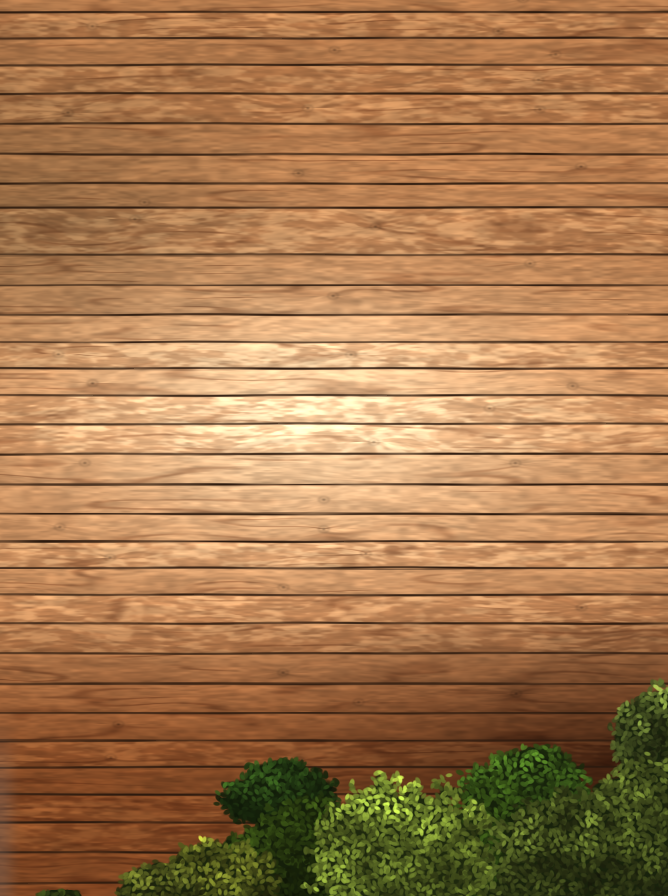
Reproduce this texture procedurally as a Shadertoy shader.

```glsl
const float PITCH = 0.03178;        // plank height
const float FIRST_SEAM = 0.2839;    // seam under the one wide plank
const float WIDE_EXTRA = 0.0192;    // added height of the wide plank
const float SEAM_WIDTH = 0.0003;
const float SEAM_SOFTNESS = 0.0018;
const float GRAIN_CONTRAST = 0.27;
const float PATCH_STRENGTH = 0.20;
const float LEAF_SCALE = 130.0;
const float TAU = 6.28318;
const vec2 GLOW_CENTER = vec2(0.34, 0.465);
const vec3 WOOD = vec3(0.69, 0.465, 0.29);
const vec3 LOW_WOOD = vec3(0.50, 0.275, 0.135);
const vec3 SEAM_COLOR = vec3(0.17, 0.10, 0.055);
const vec3 UNDERGROWTH = vec3(0.06, 0.09, 0.03);

// Bush ellipses, back to front: center, radii
const int BUSHES = 11;
const vec4 BUSH[BUSHES] = vec4[](
    vec4(.315, .888, .064, .040), vec4(.335, .960, .080, .066),
    vec4(.590, .878, .070, .048), vec4(.545, .960, .085, .085),
    vec4(.728, .820, .046, .052), vec4(.735, .905, .080, .065),
    vec4(.660, .965, .125, .080), vec4(.450, .962, .100, .090),
    vec4(.245, .982, .070, .047), vec4(.175, .990, .045, .028),
    vec4(.070, 1.00, .028, .007));
const vec3 LEAF[BUSHES] = vec3[](
    vec3(.15, .25, .08), vec3(.19, .27, .07), vec3(.25, .38, .11),
    vec3(.20, .30, .08), vec3(.35, .41, .17), vec3(.30, .35, .13),
    vec3(.30, .35, .13), vec3(.47, .55, .19), vec3(.41, .44, .14),
    vec3(.38, .41, .14), vec3(.25, .31, .10));

float hash(vec2 p) {
    return fract(sin(dot(p, vec2(127.1, 311.7))) * 43758.5453);
}

float noise(vec2 p) {
    vec2 i = floor(p), f = fract(p);
    f = f * f * (3.0 - 2.0 * f);
    return mix(mix(hash(i), hash(i + vec2(1, 0)), f.x),
               mix(hash(i + vec2(0, 1)), hash(i + vec2(1, 1)), f.x), f.y);
}

float fbm(vec2 p) {
    return 0.50 * noise(p) + 0.30 * noise(p * 2.1 + 7.3) + 0.20 * noise(p * 4.3 + 3.1);
}

// Thin continuous line along the mid level of a noise field
float contour(vec2 p, float width) {
    return 1.0 - smoothstep(0.0, width, abs(noise(p) - 0.5));
}

// The boards repeat in groups of seven
float boardType(float k) { return mod(k < -1.0 ? k + 4.0 : k, 7.0); }

float seam(float k) {
    float wobble = 0.001 + 0.0027 * cos(TAU * (boardType(k) - 2.0) / 7.0);
    return FIRST_SEAM + k * PITCH + wobble - (k < 0.0 ? WIDE_EXTRA : 0.0);
}

// Broad light on the wall
vec3 wallLight(vec2 p) {
    vec3 c = mix(WOOD, LOW_WOOD, smoothstep(0.62, 0.88, p.y));
    float upperLeft = smoothstep(0.42, 0.0, p.x) * exp(-pow((p.y - 0.23) / 0.15, 2.0));
    c *= 1.0 - vec3(.21, .19, .20) * upperLeft;
    vec2 g = (p - GLOW_CENTER) / vec2(0.23, 0.12);
    vec2 wide = (p - GLOW_CENTER - vec2(0.02, 0.04)) / vec2(0.48, 0.23);
    c += vec3(.12, .18, .19) * exp(-dot(g, g)) + vec3(.18, .18, .16) * exp(-dot(wide, wide));
    vec2 corner = (p - vec2(0.74, 0.87)) / vec2(0.32, 0.13);
    return c * (1.0 - vec3(.52, .56, .58) * exp(-dot(corner, corner)));
}

vec3 planks(vec2 p) {
    float y = p.y + 0.0014 * (noise(vec2(p.x * 9.0, floor(p.y / PITCH))) - 0.5);
    float k = floor((y - FIRST_SEAM + (y < FIRST_SEAM ? WIDE_EXTRA : 0.0)) / PITCH);
    if (y < seam(k)) k -= 1.0;
    if (y >= seam(k + 1.0)) k += 1.0;
    float above = y - seam(k), below = seam(k + 1.0) - y;
    float type = boardType(k);
    vec2 shift = vec2(k * 5.17, k * 3.71);

    // Knots bend the grain around them
    float cell = floor(p.x / 0.24);
    float seed = hash(vec2(cell, k));
    vec2 knot = p - vec2((cell + 0.25 + 0.5 * seed) * 0.24,
                         seam(k) + PITCH * (0.3 + 0.4 * fract(seed * 7.0)));
    float ring = length(knot / vec2(0.006, 0.004));
    float hasKnot = step(0.55, fract(seed * 13.0));
    float bend = hasKnot * 0.005 * exp(-ring * 0.4) * sign(knot.y);
    vec2 q = vec2(p.x, p.y + bend + 0.007 * noise(p * vec2(12, 32) + shift));

    // Fine streaks, fibers and thin dark grain lines
    float streaks = fbm(q * vec2(22, 180) + shift);
    float fibers = noise(q * vec2(90, 380) + shift);
    float lines = contour(q * vec2(8, 105) + shift.yx, 0.13) * smoothstep(0.3, 0.7, noise(q * vec2(16, 60) + shift));
    vec3 c = wallLight(p) * (1.0 + GRAIN_CONTRAST * (streaks - 0.48) + 0.15 * (fibers - 0.5));
    c *= 0.98 + 0.07 * hash(vec2(k, 2.0));
    c *= 1.0 - vec3(.17, .22, .25) * lines;

    // Worn pale boards with ragged patches
    float worn = type == 3.0 || type > 4.5 ? 1.0 : 0.2;
    float patches = smoothstep(0.34, 0.70, fbm(q * vec2(36, 120) + shift) + 0.25 * (fibers - 0.5));
    c *= 1.0 + worn * PATCH_STRENGTH * (patches - 0.3) * vec3(0.75, 1.1, 1.35);
    c *= 1.0 - hasKnot * 0.28 * exp(-ring * ring) * (0.7 + 0.3 * cos(ring * 6.0));

    // Lit lip, soft lower shade and a seam of uneven depth
    c *= 1.0 + 0.06 * exp(-pow((above - 0.004) / 0.002, 2.0)) - 0.14 * exp(-below / 0.0025);
    float gap = 1.0 - smoothstep(SEAM_WIDTH, SEAM_WIDTH + SEAM_SOFTNESS, min(above, below));
    float nearest = above < below ? k : k + 1.0;
    float depth = 0.5 + 0.5 * noise(vec2(p.x * 20.0, nearest * 7.1));
    return mix(c, SEAM_COLOR, depth * gap);
}

// Ragged outline: below one inside the bush
float bushField(vec2 p, vec4 bush, float seed) {
    float ragged = 0.8 * noise(p * 30.0 + seed) + 0.8 * noise(p * 95.0 + seed) - 0.8;
    return length((p - bush.xy) / bush.zw) + 0.36 * ragged;
}

vec3 leaves(vec3 c, vec2 p, vec4 bush, vec3 tint, float scale, float seed) {
    vec2 q = p * scale;
    float aa = scale / iResolution.y;
    for (int n = 0; n < 9; n++) {
        vec2 id = floor(q) + vec2(n % 3 - 1, n / 3 - 1);
        float r = hash(id + seed), s = hash(id + seed + 17.3);
        vec2 center = id + vec2(r, s);
        if (bushField(center / scale, bush, seed) > 1.0) continue;
        vec2 o = (center / scale - bush.xy) / bush.zw;
        float a = TAU * fract(r * 9.0 + s);
        vec2 d = mat2(cos(a), -sin(a), sin(a), cos(a)) * (q - center);
        float edge = length(d * vec2(0.6, 1.0)) - 0.36;
        float light = (0.55 + 0.6 * fract(s * 11.0)) * clamp(0.85 - 0.35 * o.y - 0.1 * o.x, 0.3, 1.25);
        light *= 0.4 + 1.05 * noise(center * 0.25 + seed);
        c = mix(c, tint * light, 0.85 * (1.0 - smoothstep(-0.8 * aa, 0.8 * aa, edge)));
    }
    return c;
}

void mainImage(out vec4 fragColor, in vec2 fragCoord) {
    vec2 p = vec2(fragCoord.x, iResolution.y - fragCoord.y) / iResolution.y;
    vec3 c = planks(p);
    // Cool haze at the lower left edge
    c = mix(c, vec3(.48, .40, .36), 0.4 * smoothstep(0.025, 0.0, p.x) * smoothstep(0.78, 0.9, p.y));

    for (int i = 0; i < BUSHES; i++) {
        if (length((p - BUSH[i].xy) / BUSH[i].zw) > 2.2) continue;
        float seed = float(i) * 3.7;
        float body = bushField(p, BUSH[i], seed);
        c = mix(c, UNDERGROWTH + 0.12 * LEAF[i], 1.0 - smoothstep(0.86, 0.98, body));
        c = leaves(c, p, BUSH[i], LEAF[i] * 0.85, LEAF_SCALE, seed);
        c = leaves(c, p, BUSH[i], LEAF[i] * 1.2, LEAF_SCALE * 1.3, seed);
    }
    fragColor = vec4(clamp(c, 0.0, 1.0), 1.0);
}
```
